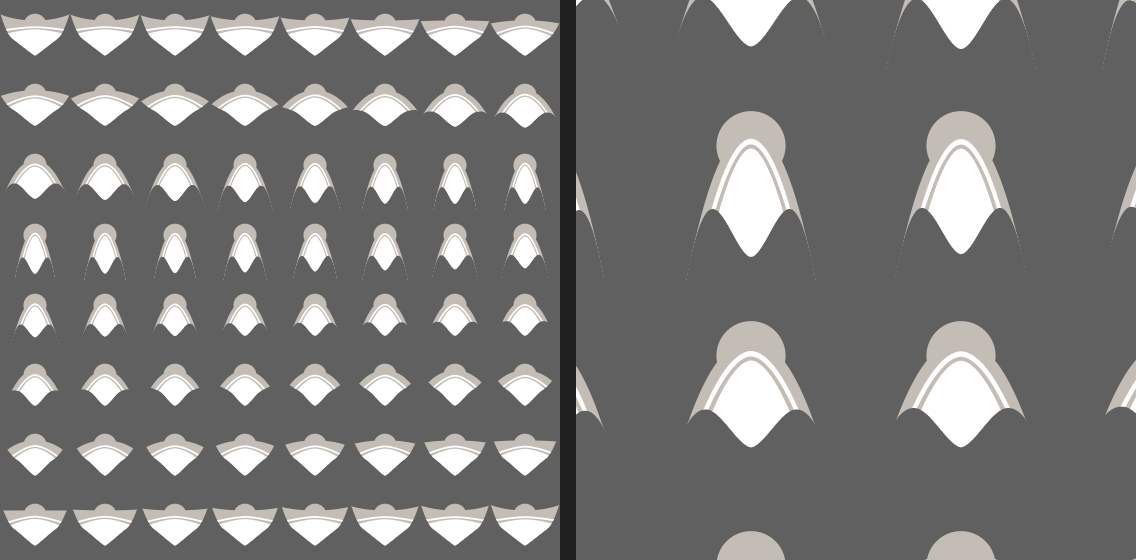
Left: the whole. Right: its middle third, enlarged.
Write a Shadertoy shader that draws this pattern.

```glsl
// An 8 by 8 grid of birds seen from behind, each one frame of a looping wing beat.

const float PI = 3.14159265;
const float GRID = 8.0;   // repeats across and down
const float CELL = 96.0;  // design units per cell
const vec3 SLATE = vec3(0.376);
const vec3 STONE = vec3(0.765, 0.741, 0.710);
const vec3 WHITE = vec3(1.0);

struct Pose {
    float fold;  // 0 = wings raised, 1 = wings lowered
    vec2 tip;    // wing tip: distance from the axis, depth from the cell top
    float tail;  // depth of the tail point
};

// Fast downstroke with spread wings, slower upstroke with folded wings
Pose wingBeat(float frame) {
    const float LOWEST = 24.0;
    float fold, narrow;
    if (frame < LOWEST) {
        fold = 0.5 - 0.5 * cos(PI * frame / LOWEST);
        narrow = pow(fold, 3.5);
    } else {
        float t = pow((frame - LOWEST) / (64.0 - LOWEST), 0.9);
        fold = mix(1.0 - t, 0.5 + 0.5 * cos(PI * t), 0.5);
        narrow = mix(fold, sin(0.5 * PI * fold), 0.5);
    }
    float stretch = smoothstep(12.0, 22.0, frame) * (1.0 - smoothstep(24.0, 35.0, frame));
    return Pose(fold, vec2(47.0 - 22.0 * narrow, 20.0 + 62.0 * fold), 77.0 + 11.0 * stretch);
}

// Leading edge, from the shoulder to the wing tip
float upperEdge(float x, Pose p) {
    return 28.0 + (p.tip.y - 28.0) * pow(x / p.tip.x, 2.2);
}

// Trailing edge, from the tail through the notch to the wing tip
float lowerEdge(float x, Pose p) {
    const float NOTCH = 0.66;
    float u = x / p.tip.x;
    float notchY = 53.0 + 12.0 * p.fold * p.fold;
    float bend = 0.85 * p.fold;
    if (u < NOTCH) {
        float v = u / NOTCH;
        return mix(p.tail, notchY, mix(v, smoothstep(0.0, 1.0, v), bend));
    }
    float w = (u - NOTCH) / (1.0 - NOTCH);
    float slope = (notchY - p.tail) * (1.0 - bend) * (1.0 - NOTCH) / NOTCH;
    return notchY + slope * w + (p.tip.y - notchY - slope) * w * w;
}

// Position across the striped part of the wing, 0 at the axis
float stripeSpan(float x, Pose p) {
    return x / (p.tip.x * (0.87 - 0.18 * p.fold));
}

// Arch that bounds the stripes
float stripeEdge(float x, Pose p) {
    float rise = 4.0 + 30.0 * p.fold;
    return 36.0 - 5.0 * p.fold + rise * pow(stripeSpan(x, p), mix(1.5, 2.0, p.fold));
}

// Approximate signed distance below a curve, from its height and a height nearby
float below(float y, float height, float nextHeight, float stepX) {
    float slope = (nextHeight - height) / stepX;
    return (y - height) / sqrt(1.0 + slope * slope);
}

float cover(float inside, float pixel) {
    return clamp(0.5 + inside / pixel, 0.0, 1.0);
}

vec3 bird(vec2 q, Pose p, float pixel) {
    const float H = 0.1;
    float x = sqrt(q.x * q.x + 1.5);  // mirrored, slightly rounded at the axis
    float upper = below(q.y, upperEdge(x, p), upperEdge(x + H, p), H);
    float lower = -below(q.y, lowerEdge(x, p), lowerEdge(x + H, p), H);
    float arch = below(q.y, stripeEdge(x, p), stripeEdge(x + H, p), H);

    float body = min(upper, lower);
    float head = 15.8 - length(q - vec2(0.0, 34.6));
    vec3 color = mix(SLATE, STONE, cover(max(body, head), pixel));

    // White belly with one stone stripe that widens on raised wings
    float span = min(stripeSpan(x, p), 1.2);
    float stripeWidth = 1.8 + 2.4 * (1.0 - p.fold) * span * span;
    float stripeStart = mix(2.5, 1.8, p.fold * min(span, 1.0));
    float stripe = min(arch - stripeStart, stripeStart + stripeWidth - arch);
    float belly = cover(min(arch, body), pixel) * (1.0 - cover(stripe, pixel));
    return mix(color, WHITE, belly);
}

void mainImage(out vec4 fragColor, in vec2 fragCoord) {
    vec2 grid = fragCoord / iResolution.xy * GRID;
    vec2 cell = floor(grid);
    vec2 local = fract(grid);

    // Frames run left to right, then top to bottom
    float frame = (GRID - 1.0 - cell.y) * GRID + cell.x;
    vec2 q = CELL * vec2(local.x - 0.5, 1.0 - local.y);
    float pixel = CELL * GRID / min(iResolution.x, iResolution.y);
    fragColor = vec4(bird(q, wingBeat(frame), pixel), 1.0);
}
```
